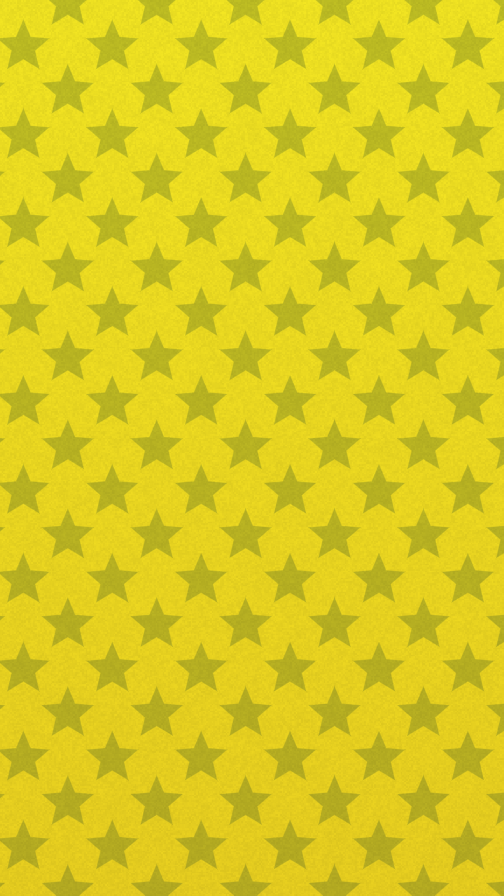
Write a WebGL 2 fragment shader that draws this pattern.

```glsl
#version 300 es
precision highp float;
// Staggered rows of olive five-pointed stars on grainy, softly shaded yellow paper.

uniform vec2 u_resolution;
out vec4 fragColor;

// Lengths are fractions of the canvas width.
const float PITCH = 0.1764;
const vec2 FIRST_STAR = vec2(0.0463, 0.0972);
const float STAR_RADIUS = 0.0540;
const float NOTCH_RATIO = 0.455;
const float SECTOR = 0.628319; // half the angle between two points

const vec3 PAPER_TOP = vec3(0.925, 0.875, 0.130);
const vec3 PAPER_BOTTOM = vec3(0.888, 0.792, 0.120);
const vec3 STAR_TOP = vec3(0.730, 0.728, 0.135);
const vec3 STAR_BOTTOM = vec3(0.697, 0.660, 0.130);

float hash(vec2 p) {
    return fract(sin(dot(p, vec2(12.9898, 78.233))) * 43758.5453);
}

float valueNoise(vec2 p) {
    vec2 i = floor(p), f = fract(p);
    f = f * f * (3.0 - 2.0 * f);
    float low = mix(hash(i), hash(i + vec2(1.0, 0.0)), f.x);
    float high = mix(hash(i + vec2(0.0, 1.0)), hash(i + 1.0), f.x);
    return mix(low, high, f.y);
}

// Signed distance to the edge lines of an upright star.
float starDistance(vec2 p, float radius, float notchRatio) {
    float angle = mod(atan(p.x, p.y) + SECTOR, 2.0 * SECTOR) - SECTOR;
    vec2 folded = length(p) * vec2(sin(abs(angle)), cos(angle));
    vec2 tip = vec2(0.0, radius);
    vec2 edge = radius * notchRatio * vec2(sin(SECTOR), cos(SECTOR)) - tip;
    return dot(folded - tip, normalize(vec2(-edge.y, edge.x)));
}

// Offset from the nearest point of a square lattice.
vec2 repeatCell(vec2 p, float pitch) {
    return (fract(p / pitch + 0.5) - 0.5) * pitch;
}

// Two interleaved lattices make the staggered rows.
float starField(vec2 p) {
    float d = 1.0;
    for (int i = 0; i < 2; i++) {
        vec2 cell = repeatCell(p - float(i) * 0.5 * PITCH, PITCH);
        d = min(d, starDistance(cell, STAR_RADIUS, NOTCH_RATIO));
    }
    return d;
}

// Fine speckle over faint mottling, centred on zero.
float paperGrain(vec2 p) {
    float speckle = hash(floor(p * 288.0)) - 0.5;
    float fibre = valueNoise(p * 170.0) - 0.5;
    float mottle = valueNoise(p * 24.0) - 0.5;
    return 0.045 * speckle + 0.030 * fibre + 0.010 * mottle;
}

void main() {
    vec2 p = gl_FragCoord.xy / u_resolution.x;
    float height = gl_FragCoord.y / u_resolution.y;
    float pixel = 1.0 / u_resolution.x;

    // Vertical shading
    vec3 paper = mix(PAPER_BOTTOM, PAPER_TOP, height);
    vec3 star = mix(STAR_BOTTOM, STAR_TOP, height);

    // Stars with smoothed edges
    float d = starField(p - FIRST_STAR);
    vec3 color = mix(star, paper, smoothstep(-0.8 * pixel, 0.8 * pixel, d));

    // Grain
    color *= 1.0 + paperGrain(p);
    fragColor = vec4(color, 1.0);
}
```
